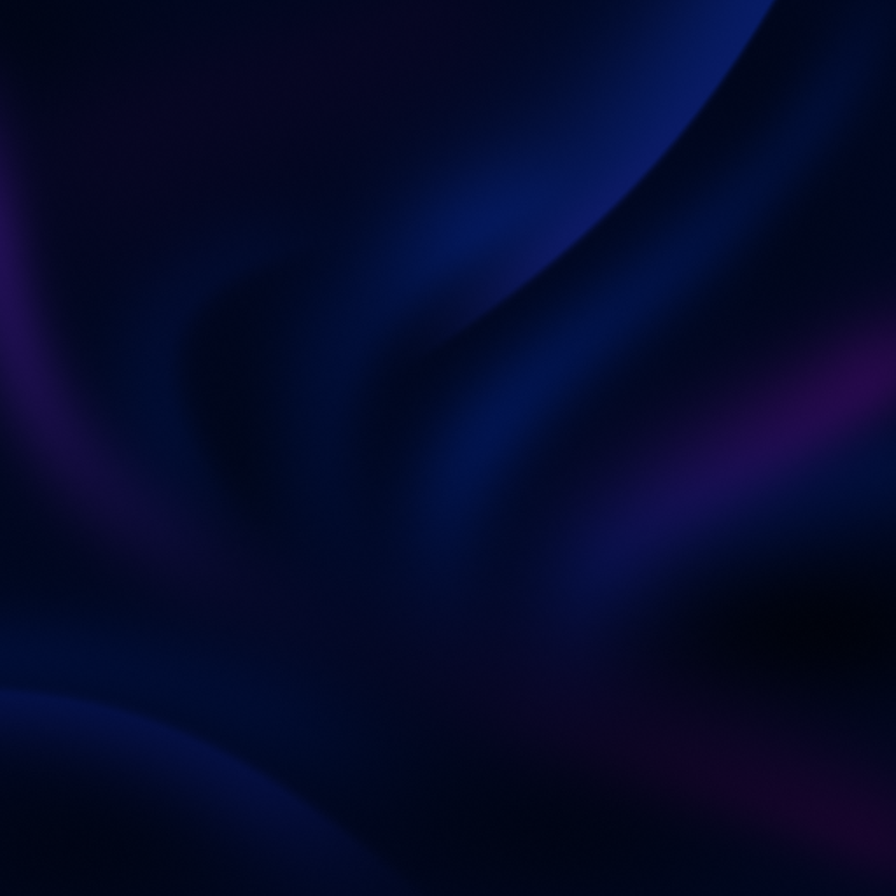
Give the GLSL for this background, as a Shadertoy shader.

```glsl
// Dark navy silk: soft blue and violet folds sweeping across a night background.
#define BASE vec3(0.002, 0.027, 0.122)
#define BLUE vec3(0.022, 0.080, 0.275)
#define DEEP vec3(0.002, 0.045, 0.165)
#define INDIGO vec3(0.018, 0.032, 0.145)
#define VIOLET vec3(0.120, 0.032, 0.200)
#define PLUM vec3(0.085, -0.008, 0.050)
#define SEGMENTS 24
#define GRAIN 0.006

float hash(vec2 p) {
    return fract(sin(dot(p, vec2(12.9898, 78.233))) * 43758.5453);
}

vec2 cubic(vec2 a, vec2 b, vec2 c, vec2 d, float t) {
    float s = 1.0 - t;
    return s * s * s * a + 3.0 * s * s * t * b + 3.0 * s * t * t * c + t * t * t * d;
}

// Signed distance to a cubic curve (positive on its left) and position along it
vec2 curveCoords(vec2 p, vec2 a, vec2 b, vec2 c, vec2 d) {
    float best = 1e5, side = 1.0, along = 0.0;
    vec2 start = a;
    for (int i = 1; i <= SEGMENTS; i++) {
        vec2 end = cubic(a, b, c, d, float(i) / float(SEGMENTS));
        vec2 e = end - start, q = p - start;
        float h = clamp(dot(q, e) / dot(e, e), 0.0, 1.0);
        vec2 r = q - e * h;
        float dist = dot(r, r);
        if (dist < best) {
            best = dist;
            side = e.x * q.y - e.y * q.x;
            along = (float(i) - 1.0 + h) / float(SEGMENTS);
        }
        start = end;
    }
    return vec2(side < 0.0 ? -sqrt(best) : sqrt(best), along);
}

// Glowing fold: width.x is the falloff on the left of the curve, width.y on the right
vec3 fold(vec2 p, vec2 a, vec2 b, vec2 c, vec2 d, vec2 width, vec3 head, vec3 tail) {
    vec2 k = curveCoords(p, a, b, c, d);
    float w = (k.x > 0.0 ? width.x : width.y) * mix(0.8, 1.35, k.y);
    float ends = smoothstep(0.0, 0.2, k.y) * (1.0 - smoothstep(0.6, 1.0, k.y));
    vec3 tint = mix(head, tail, smoothstep(0.1, 0.75, k.y));
    return tint * ends * exp(-k.x * k.x / (w * w));
}

// Soft dark hollow between folds
float hollow(vec2 p, vec2 center, vec2 size, float depth) {
    vec2 q = (p - center) / size;
    return 1.0 - depth * exp(-dot(q, q));
}

void mainImage(out vec4 fragColor, in vec2 fragCoord) {
    vec2 p = fragCoord / iResolution.xy;
    vec3 col = BASE;

    // Hollows
    col *= hollow(p, vec2(0.92, 0.30), vec2(0.20, 0.08), 0.60);
    col *= hollow(p, vec2(0.28, 0.50), vec2(0.06, 0.14), 0.30);
    col *= hollow(p, vec2(0.87, 0.84), vec2(0.08, 0.16), 0.20);
    col *= hollow(p, vec2(0.08, 0.05), vec2(0.20, 0.10), 0.30);
    col *= hollow(p, vec2(0.62, 0.07), vec2(0.20, 0.09), 0.30);
    col *= hollow(p, vec2(0.02, 0.98), vec2(0.12, 0.10), 0.25);

    // Bright upper fold with a crisp lower edge and a violet rim
    vec2 a = vec2(0.97, 1.22), b = vec2(0.80, 0.82);
    vec2 c = vec2(0.62, 0.71), d = vec2(0.43, 0.58);
    col += fold(p, a, b, c, d, vec2(0.006, 0.120), BLUE, BLUE * 0.75);
    col += fold(p, a, b, c, d, vec2(0.006, 0.025), vec3(0.0), VIOLET * 0.25);

    // Its long tail, and the faint inner fold on the left
    col += fold(p, vec2(0.68, 0.83), vec2(0.32, 0.66), vec2(0.28, 0.48), vec2(0.48, 0.22),
                vec2(0.040, 0.080), DEEP * 0.75, DEEP * 0.35);
    col += fold(p, vec2(0.42, 0.75), vec2(0.09, 0.70), vec2(0.14, 0.52), vec2(0.34, 0.32),
                vec2(0.022, 0.060), DEEP * 0.3, DEEP * 0.45);

    // Central S-shaped fold
    col += fold(p, vec2(1.02, 1.10), vec2(0.88, 0.58), vec2(0.31, 0.63), vec2(0.55, 0.17),
                vec2(0.045, 0.050), DEEP * 0.6, DEEP * 1.15);

    // Right fold: plum at the border, indigo as it bends down
    col += fold(p, vec2(1.14, 0.70), vec2(0.84, 0.42), vec2(0.50, 0.46), vec2(0.68, 0.15),
                vec2(0.050, 0.075), PLUM * 1.6 + INDIGO * 0.6, INDIGO * 0.55);
    col += fold(p, vec2(1.14, 0.53), vec2(0.86, 0.42), vec2(0.56, 0.44), vec2(0.69, 0.14),
                vec2(0.070, 0.060), DEEP * 0.6, INDIGO * 0.65);

    // Violet fold on the left and its plum counterpart at the lower right
    col += fold(p, vec2(-0.02, 1.00), vec2(-0.04, 0.42), vec2(0.16, 0.42), vec2(0.48, 0.23),
                vec2(0.045, 0.050), VIOLET * 1.05, VIOLET * 0.25);
    col += fold(p, vec2(1.15, -0.02), vec2(0.80, 0.17), vec2(0.60, 0.16), vec2(0.28, 0.37),
                vec2(0.050, 0.085), PLUM * 0.95, PLUM * 0.3);

    // Dusky haze at the upper left
    col += fold(p, vec2(0.62, 1.08), vec2(0.35, 0.84), vec2(0.10, 0.96), vec2(-0.10, 0.62),
                vec2(0.120, 0.070), PLUM * 0.25, PLUM * 0.30);

    // Lower left: crisp crest with a blue veil above it
    col += fold(p, vec2(-0.16, 0.22), vec2(0.15, 0.25), vec2(0.28, 0.16), vec2(0.54, -0.07),
                vec2(0.010, 0.065), INDIGO * 0.7, INDIGO * 0.75);
    col += fold(p, vec2(-0.16, 0.26), vec2(0.15, 0.29), vec2(0.28, 0.22), vec2(0.52, 0.10),
                vec2(0.060, 0.060), DEEP * 0.5, DEEP * 0.4);

    // Fine grain hides banding
    col += GRAIN * (hash(floor(p * 512.0)) - 0.5);
    fragColor = vec4(clamp(col, 0.0, 1.0), 1.0);
}
```
